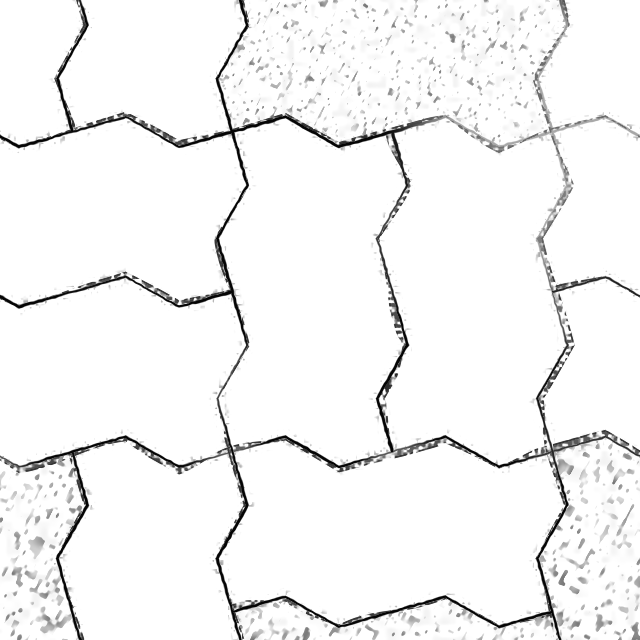
This texture is drawn by a Shadertoy shader. Its source:

```glsl
// Interlocking zigzag paving stones in paired blocks, with worn ink joints and speckled stones.

const vec3 PAPER = vec3(1.0);
const vec3 INK = vec3(0.02);
const float CELLS = 2.0;                  // blocks across and down
const vec2 ORIGIN = vec2(0.363, 0.294);   // lower left corner of block (0, 0)
const float ZIGZAG = 0.047;               // joint amplitude, in blocks
const float SLOPE_FIX = 0.92;             // mean correction for slanted joints

float hash(vec2 p) {
    return fract(sin(dot(p, vec2(127.1, 311.7))) * 43758.5453);
}

float noise(vec2 p) {
    vec2 i = floor(p), f = fract(p);
    f = f * f * (3.0 - 2.0 * f);
    return mix(mix(hash(i), hash(i + vec2(1, 0)), f.x),
               mix(hash(i + vec2(0, 1)), hash(i + vec2(1, 1)), f.x), f.y);
}

// Odd wave of period 1 with peaks at one third and two thirds
float zigzag(float t) {
    float f = fract(t + 0.5) - 0.5;
    return sign(f) * min(3.0 * abs(f), 3.0 - 6.0 * abs(f));
}

// Ink of a joint: a thin dark core beside a broken grey strand.
// d: signed distance, along: position on the joint, seed: joint number
float joint(float d, float along, float seed, vec2 uv, float strength, float px) {
    float wander = noise(vec2(along * 5.0, seed * 7.3 + 2.0));
    float press = noise(vec2(along * 4.0 + 9.0, seed * 5.1));
    float grain = noise(uv * 210.0 + seed * 13.0);
    float rough = (noise(uv * 150.0) - 0.5) * 0.0018;

    // Core line
    float halfWidth = mix(0.0010, 0.0027, press);
    float core = 1.0 - smoothstep(-px, px, abs(d + rough) - halfWidth);
    core *= mix(0.65, 1.0, smoothstep(0.2, 0.5, press));

    // Grey strand, spreading to one side of the core
    float reach = (wander - 0.5) * 0.026;
    reach = clamp(reach, -0.0095, 0.0095);
    float bandDist = abs(d - 0.5 * reach + rough) - 0.5 * abs(reach);
    float band = 1.0 - smoothstep(-px, px + 0.001, bandDist);
    float rim = 1.0 - smoothstep(0.0006, 0.0024, abs(d - reach));
    band *= smoothstep(0.22, 0.75, grain) * mix(0.55, 0.9, press);
    rim *= smoothstep(0.2, 0.6, grain) * 0.8;

    // Loose dust next to the joint
    float dust = (1.0 - smoothstep(0.003, 0.015, abs(d)))
               * smoothstep(0.68, 0.95, grain) * 0.35;
    return max(max(core * strength, dust), max(band, rim) * mix(0.6, 1.0, strength));
}

// Slanted grey grains on a rough stone
float speckle(vec2 uv, float scale, float threshold) {
    vec2 p = mat2(0.88, 0.47, -0.47, 0.88) * uv * scale;
    float density = noise(uv * 14.0) * 0.08;
    float grains = smoothstep(threshold, threshold + 0.2,
                              noise(p * vec2(1.35, 0.9)) + density);
    float haze = smoothstep(0.55, 1.0, noise(uv * scale * 0.6 + 31.0)) * 0.05;
    return grains * mix(0.12, 0.55, noise(p * 0.5 + 70.0)) + haze;
}

void mainImage(out vec4 fragColor, in vec2 fragCoord) {
    vec2 uv = fragCoord / iResolution.xy;
    float px = 0.8 / iResolution.y;

    // Bend the square grid so that every joint becomes a zigzag
    vec2 p = (uv - ORIGIN) * CELLS;
    vec2 w = p + ZIGZAG * vec2(zigzag(2.0 * p.y), -zigzag(2.0 * p.x));
    vec2 cell = floor(w);
    vec2 line = round(w);
    float toCanvas = SLOPE_FIX / CELLS;

    // Alternate blocks are split upright and level
    bool upright = mod(cell.x + cell.y, 2.0) < 0.5;
    float across = upright ? fract(w.x) : fract(w.y);
    float along = upright ? p.y : p.x;
    float splitSeed = 11.0 + cell.x * 3.0 + cell.y * 5.0;

    // Joints fade in one worn patch
    float strength = mix(0.35, 1.0, smoothstep(0.14, 0.27, length(uv - vec2(0.86, 0.8))));

    vec2 d = (w - line) * toCanvas;
    float ink = joint(d.x, p.y, line.x + 3.0, uv, strength, px);
    ink = max(ink, joint(d.y, p.x, line.y + 7.0, uv, strength, px));
    ink = max(ink, joint((across - 0.5) * toCanvas, along, splitSeed, uv, strength, px));

    // Rough stones: first half of the lower blocks and of one upper block
    bool lower = cell.y < -0.5;
    bool upper = cell.y > 0.5 && abs(cell.x) < 0.5;
    if (across < 0.5 && (lower || upper)) {
        float grains = lower ? speckle(uv, 120.0, 0.66) : speckle(uv, 150.0, 0.76);
        ink = max(ink, grains);
    }

    fragColor = vec4(mix(PAPER, INK, clamp(ink, 0.0, 1.0)), 1.0);
}
```
